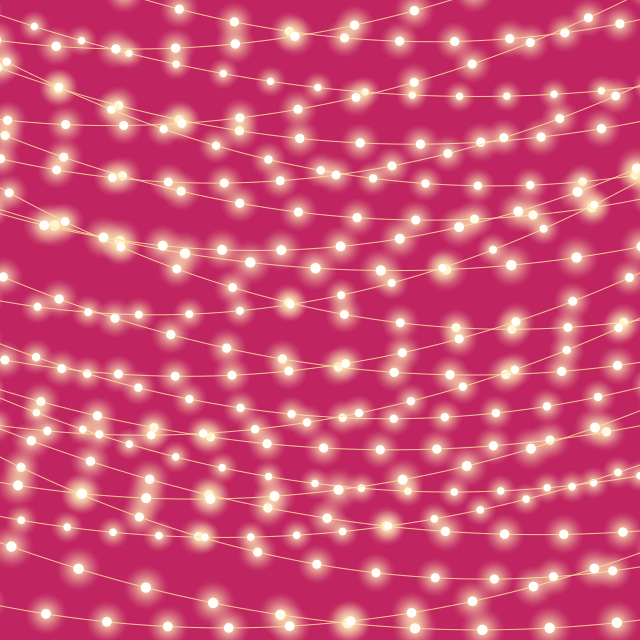
Reproduce this pattern procedurally as a Shadertoy shader.

```glsl
const vec3 BACKDROP = vec3(0.752, 0.142, 0.380);
const vec3 GLOW = vec3(1.0, 0.93, 0.71);
const vec3 WIRE = vec3(0.99, 0.87, 0.60);
const vec3 BULB = vec3(1.0, 0.995, 0.98);

float hash(float n) {
    return fract(sin(n * 127.1) * 43758.5453);
}

// Coverage of a shape from its signed distance, smoothed over one pixel
float coverage(float dist) {
    return clamp(0.5 - dist * iResolution.y, 0.0, 1.0);
}

// One sagging wire with evenly spaced glowing bulbs
void garland(inout vec3 color, vec2 p, vec2 lowest, float sag, float seed) {
    float radius = 0.0057 + 0.0025 * pow(hash(seed + 0.3), 1.3);
    float spacing = radius * (12.0 + 1.2 * hash(seed + 0.5));
    float phase = hash(seed + 0.7);

    // Nearest bulb on the parabola
    float bulbX = (floor(p.x / spacing - phase + 0.5) + phase) * spacing;
    float bulbOffset = bulbX - lowest.x;
    vec2 bulb = vec2(bulbX, lowest.y + sag * bulbOffset * bulbOffset);
    float bulbDist = length(p - bulb);

    // Distance to the wire, corrected for its slope
    float dx = p.x - lowest.x;
    float slope = 2.0 * sag * dx;
    float wireDist = abs(p.y - lowest.y - sag * dx * dx) / sqrt(1.0 + slope * slope);

    float halo = pow(max(1.0 - bulbDist / (radius * 4.5), 0.0), 1.4);
    color = mix(color, GLOW, halo);
    color = mix(color, WIRE, 0.85 * coverage(wireDist - 0.0008));
    color = mix(color, BULB, coverage(bulbDist - radius));
}

void mainImage(out vec4 fragColor, in vec2 fragCoord) {
    vec2 p = fragCoord / iResolution.y;
    vec3 color = BACKDROP;

    // Wires falling from the left, lowest on the right
    for (int i = 0; i < 14; i++) {
        float n = float(i);
        float seed = n + 1.0;
        vec2 lowest = vec2(0.58 + 0.38 * hash(seed),
                           0.926 - 0.071 * n + 0.045 * (hash(seed + 0.1) - 0.5));
        garland(color, p, lowest, 0.23 + 0.12 * hash(seed + 0.2), seed);
    }

    // Wires rising to the right, lowest on the left
    for (int i = 0; i < 10; i++) {
        float n = float(i);
        float seed = n + 31.0;
        vec2 lowest = vec2(0.14 + 0.30 * hash(seed),
                           0.92 - 0.097 * n + 0.06 * (hash(seed + 0.1) - 0.5));
        garland(color, p, lowest, 0.26 + 0.12 * hash(seed + 0.2), seed);
    }

    fragColor = vec4(color, 1.0);
}
```
